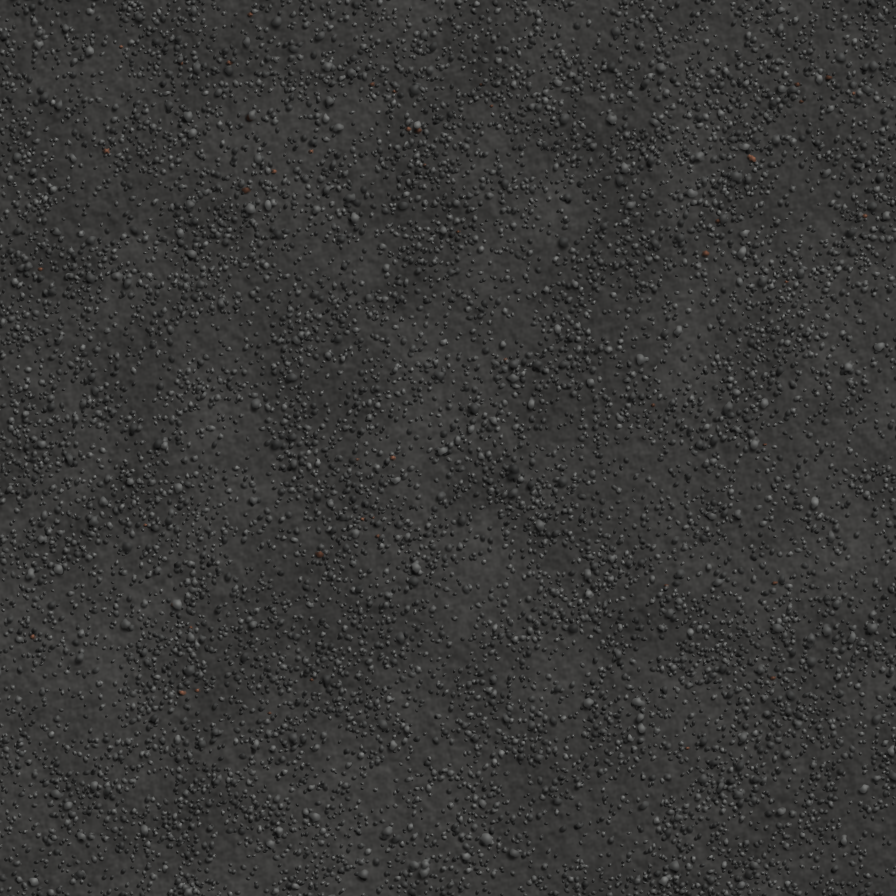
A Shadertoy shader for this texture:

```glsl
const vec2 LIGHT_DIR = vec2(0.55, 0.83);
const vec3 GROUND = vec3(0.222, 0.220, 0.215);
const vec3 STONE = vec3(0.272, 0.274, 0.270);
const vec3 RUST = vec3(0.34, 0.23, 0.18);

vec3 hash3(vec2 p) {
    vec3 q = fract(p.xyx * vec3(0.1031, 0.1030, 0.0973));
    q += dot(q, q.yxz + 33.33);
    return fract((q.xxy + q.yzz) * q.zyx);
}

float valueNoise(vec2 p) {
    vec2 cell = floor(p);
    vec2 f = fract(p);
    f = f * f * (3.0 - 2.0 * f);
    float low = mix(hash3(cell).x, hash3(cell + vec2(1, 0)).x, f.x);
    float high = mix(hash3(cell + vec2(0, 1)).x, hash3(cell + vec2(1, 1)).x, f.x);
    return mix(low, high, f.y);
}

float fbm(vec2 p, int octaves) {
    float sum = 0.0;
    float amplitude = 0.5;
    for (int i = 0; i < octaves; i++) {
        sum += amplitude * valueNoise(p);
        p = mat2(1.6, 1.2, -1.2, 1.6) * p + 17.3;
        amplitude *= 0.5;
    }
    return sum;
}

// How crowded with stones a place is, from 0 to 1
float crowding(vec2 uv) {
    return smoothstep(0.28, 0.62, fbm(uv * 24.0 + 5.0, 3));
}

// Rough soil, lit as a relief, with broad tonal drift
vec3 soil(vec2 uv) {
    vec2 towardLight = LIGHT_DIR * 0.0035;
    float relief = fbm(uv * 95.0, 3) - fbm((uv + towardLight) * 95.0, 3);
    float drift = fbm(uv * 13.0 + 40.0, 4) - 0.47;
    float grain = valueNoise(uv * 230.0 + 90.0) - 0.5;
    return GROUND * (1.04 + 0.6 * relief + 0.38 * drift + 0.2 * grain - 0.06 * crowding(uv));
}

// One size class of worn stones with soft contact shadows
vec3 scatterStones(vec3 color, vec2 uv, float cells, float density, float seed) {
    vec2 p = uv * cells;
    vec2 home = floor(p);
    float softness = 0.0016 * cells;
    for (int y = -1; y <= 1; y++) {
        for (int x = -1; x <= 1; x++) {
            vec2 cell = home + vec2(x, y);
            vec3 place = hash3(cell + seed);
            vec3 look = hash3(cell + seed + 211.7);
            vec2 center = cell + 0.1 + 0.8 * place.xy;
            if (place.z > density * mix(0.4, 1.4, crowding(center / cells))) continue;

            // Irregular, elongated outline
            float radius = mix(0.27, 0.46, look.x);
            float angle = look.y * 6.2832;
            vec2 axis = vec2(cos(angle), sin(angle));
            vec2 d = (p - center) / radius;
            vec2 local = vec2(dot(d, axis), dot(d, vec2(-axis.y, axis.x)) * mix(1.1, 1.6, place.x));
            float wobble = 0.7 * (valueNoise(d * 1.5 + look.xy * 90.0) - 0.5);
            float outline = (length(local) - 0.95 - wobble) * radius;

            float shadowDistance = length(local + vec2(dot(LIGHT_DIR, axis),
                dot(LIGHT_DIR, vec2(-axis.y, axis.x))) * 0.65);
            float shadow = 1.0 - smoothstep(0.4, 1.45, shadowDistance);
            color *= 1.0 - 0.62 * shadow;

            // Lit dome with an uneven dull highlight
            float slope = dot(d, LIGHT_DIR);
            vec2 fromGlint = d - 0.3 * LIGHT_DIR;
            float glint = exp(-3.5 * dot(fromGlint, fromGlint));
            vec3 tint = mix(STONE, RUST, step(0.997, look.y));
            float tone = mix(0.66, 1.32, look.z);
            vec3 stone = tint * tone * (0.84 + 0.36 * slope + 0.45 * glint + 0.3 * wobble);
            float cover = 1.0 - smoothstep(-softness, softness, outline);
            color = mix(color, max(stone, 0.08), 0.95 * cover);
        }
    }
    return color;
}

void mainImage(out vec4 fragColor, in vec2 fragCoord) {
    vec2 uv = fragCoord / iResolution.y;
    vec3 color = soil(uv);

    // Small grit first, larger stones on top
    color = scatterStones(color, uv, 165.0, 0.38, 13.0);
    color = scatterStones(color, uv, 112.0, 0.36, 57.0);
    color = scatterStones(color, uv, 72.0, 0.11, 131.0);

    fragColor = vec4(clamp(color, 0.0, 1.0), 1.0);
}
```
